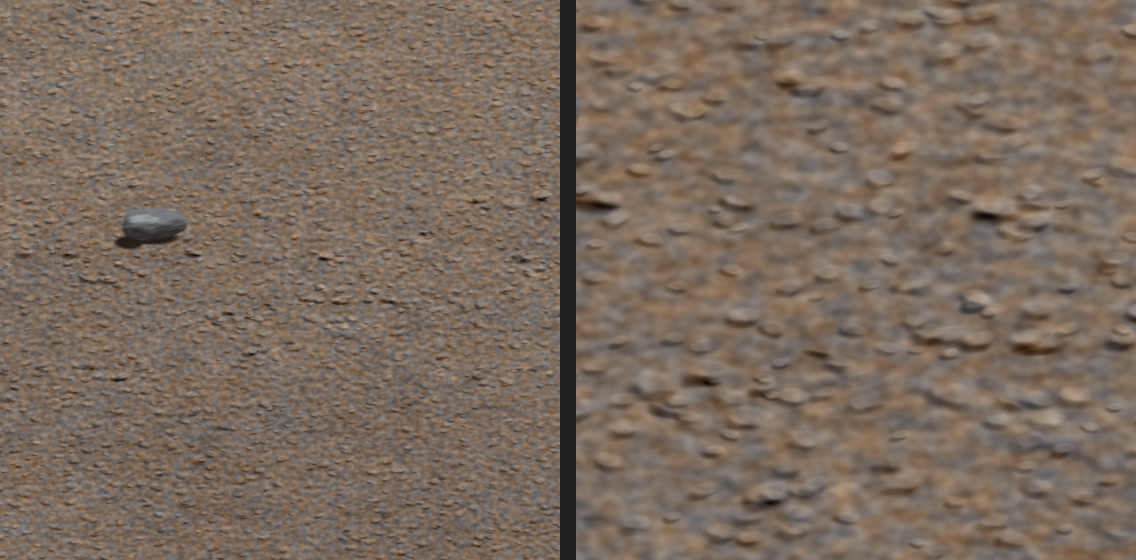
Left, the full canvas; right, a detail of the centre.
Reproduce this texture procedurally as a Shadertoy shader.

```glsl
// Gravelly brown ground with rows of small pebbles and one smooth grey stone.

const vec3 SOIL_FAR = vec3(0.510, 0.446, 0.390);
const vec3 SOIL_NEAR = vec3(0.462, 0.405, 0.362);
const vec3 TONE_TINT = vec3(1.0, 0.99, 0.96);
const vec3 WARM_SHIFT = vec3(1.0, 0.05, -0.9);
const vec3 SHADOW_COLOR = vec3(0.11, 0.085, 0.065);
const vec3 STONE_TOP = vec3(0.46, 0.47, 0.49);
const vec3 STONE_SIDE = vec3(0.19, 0.18, 0.175);
const vec2 STONE_CENTER = vec2(0.277, 0.600);
const vec2 STONE_HALF = vec2(0.058, 0.031);
const vec2 LIGHT_STEP = vec2(0.0012, 0.0042);
const vec2 FINE_CELLS = vec2(42.0, 76.0);
const vec2 COARSE_CELLS = vec2(25.0, 44.0);
const float RELIEF = 0.085;
const float GRAIN = 0.11;
const float SPECKLE_HUE = 0.085;

float hash(vec2 p) {
    vec3 q = fract(p.xyx * vec3(0.1031, 0.1030, 0.0973));
    q += dot(q, q.yzx + 33.33);
    return fract((q.x + q.y) * q.z);
}

float cornerSlope(vec2 cell, vec2 offset) {
    float angle = 6.2832 * hash(cell);
    return dot(vec2(cos(angle), sin(angle)), offset);
}

// Gradient noise, roughly -0.6 to 0.6
float noise(vec2 p) {
    vec2 i = floor(p), f = p - i;
    vec2 u = f * f * f * (f * (f * 6.0 - 15.0) + 10.0);
    vec2 e = vec2(1.0, 0.0);
    return mix(mix(cornerSlope(i, f), cornerSlope(i + e, f - e), u.x),
               mix(cornerSlope(i + e.yx, f - e.yx), cornerSlope(i + e.xx, f - e.xx), u.x), u.y);
}

float groundHeight(vec2 uv) {
    return noise(uv * vec2(50.0, 84.0)) + 0.6 * noise(uv * vec2(92.0, 140.0) + 31.7);
}

// Scattered flat pebbles: x is the lit body, y the shadow below it
vec2 pebbles(vec2 uv, vec2 cells, float density, float seed) {
    vec2 p = uv * cells, cell = floor(p), result = vec2(0.0);
    for (int j = -1; j <= 1; j++) {
        for (int i = -1; i <= 1; i++) {
            vec2 id = cell + vec2(i, j);
            vec2 spot = vec2(hash(id + seed), hash(id + seed + 57.3));
            float present = smoothstep(0.0, 0.12, density - hash(id + seed + 113.9));
            float size = mix(0.22, 0.5, hash(id + seed + 171.1));
            vec2 q = p - id - spot;
            q.y += (spot.x - 0.5) * 0.8 * q.x;
            q /= size * vec2(1.0, 0.8);
            float wobble = 0.35 * noise(p * 2.3 + seed);
            float body = smoothstep(1.15, 0.55, length(q) + wobble);
            float shadow = smoothstep(1.2, 0.4, length(q + vec2(0.3, 0.9)) + wobble);
            vec2 parts = vec2(body * (0.6 + 0.4 * q.y), shadow * (1.0 - body));
            result = max(result, present * parts);
        }
    }
    return result;
}

vec3 ground(vec2 uv) {
    // Soft patches and fine grain
    float patches = noise(uv * vec2(3.5, 6.0) + 4.2);
    float tone = 0.035 * patches + 0.055 * noise(uv * vec2(17.0, 27.0) + 9.1);
    tone += GRAIN * noise(uv * vec2(78.0, 125.0) + 17.3);
    tone += 0.06 * noise(uv * vec2(150.0, 200.0) + 63.1);
    tone += RELIEF * (groundHeight(uv) - groundHeight(uv + LIGHT_STEP));

    // Pebbles, gathered into rows across the middle
    float band = smoothstep(0.25, 0.42, uv.y) * smoothstep(0.70, 0.56, uv.y);
    float rows = smoothstep(0.02, 0.32, noise(uv * vec2(4.5, 15.0) + 2.6));
    vec2 fine = pebbles(uv, FINE_CELLS, 0.42 + 0.3 * band * rows, 11.0);
    vec2 coarse = pebbles(uv, COARSE_CELLS, 0.07 + 0.65 * band * rows, 83.0);
    tone += 0.085 * fine.x - 0.14 * fine.y;
    tone += 0.11 * coarse.x - 0.21 * coarse.y;

    // Rusty and bluish specks
    float hue = SPECKLE_HUE * noise(uv * vec2(58.0, 88.0) + 41.0);
    hue += 0.035 * noise(uv * vec2(9.0, 15.0) + 77.0);
    vec3 soil = mix(SOIL_NEAR, SOIL_FAR, smoothstep(0.0, 1.0, uv.y));
    return soil + TONE_TINT * (tone + 0.004) + WARM_SHIFT * hue;
}

float softEllipse(vec2 uv, vec2 center, vec2 radius) {
    return smoothstep(1.2, 0.7, length((uv - center) / radius));
}

vec3 addStone(vec3 color, vec2 uv) {
    // Shadow spills to the lower left
    float shadow = max(softEllipse(uv, vec2(0.231, 0.567), vec2(0.027, 0.012)),
                       softEllipse(uv, vec2(0.270, 0.575), vec2(0.050, 0.012)));
    color = mix(color, SHADOW_COLOR, 0.9 * shadow);

    // Rounded block, narrower on the right
    vec2 q = (uv - STONE_CENTER) / STONE_HALF;
    q.y = (q.y - 0.08 * q.x) / (0.88 - 0.18 * q.x);
    float outline = pow(abs(q.x), 2.6) + pow(abs(q.y), 2.6);
    outline += 0.25 * noise(uv * 45.0);
    float streaks = noise(vec2(q.x * 2.0 + q.y, q.y * 5.0 - q.x * 2.0));
    float lit = smoothstep(-0.75, 0.45, q.y + 0.35 * streaks);
    vec3 stone = mix(STONE_SIDE, STONE_TOP, lit) + 0.07 * streaks;
    stone += 0.13 * softEllipse(q, vec2(-0.35, 0.3), vec2(0.5, 0.3));
    stone *= mix(0.75, 1.0, smoothstep(-1.0, -0.65, q.x));
    return mix(color, stone, smoothstep(1.15, 0.82, outline));
}

void mainImage(out vec4 fragColor, in vec2 fragCoord) {
    vec2 uv = fragCoord / iResolution.xy;
    fragColor = vec4(clamp(addStone(ground(uv), uv), 0.0, 1.0), 1.0);
}
```
